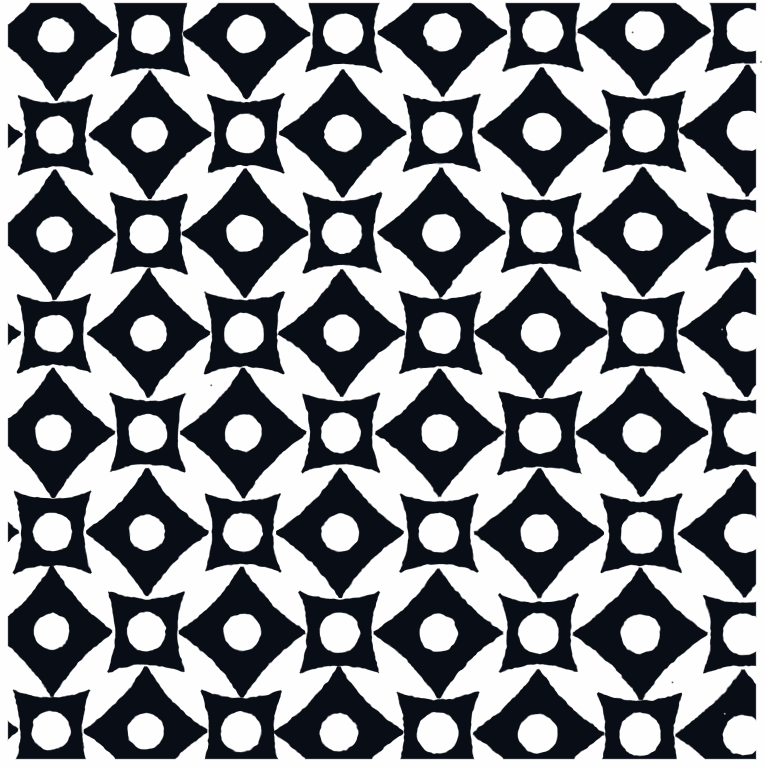
Reproduce this pattern procedurally as a WebGL 1 fragment shader.

```glsl
precision highp float;
// Checkerboard of two pierced, concave four-pointed shapes in ink on paper:
// upright stars alternate with small diagonal ones on a slightly uneven lattice.
// Each shape is a circle-arc distance; noise roughens the printed edges.

uniform vec2 u_resolution;

const vec2 CANVAS = vec2(7.65, 7.68);      // canvas size in lattice pitches
const vec2 PRINT_MIN = vec2(0.08, 0.03);   // printed area, y measured downward
const vec2 PRINT_MAX = vec2(7.57, 7.59);
const vec3 INK = vec3(0.035, 0.055, 0.085);
const vec3 PAPER = vec3(0.995);

float hash(vec2 p) {
  return fract(sin(dot(p, vec2(127.1, 311.7))) * 43758.5453);
}

float valueNoise(vec2 p) {
  vec2 cell = floor(p);
  vec2 f = fract(p);
  f = f * f * (3.0 - 2.0 * f);
  float low = mix(hash(cell), hash(cell + vec2(1.0, 0.0)), f.x);
  float high = mix(hash(cell + vec2(0.0, 1.0)), hash(cell + vec2(1.0)), f.x);
  return mix(low, high, f.y);
}

// Centre of a lattice cell: columns widen to the right, rows fan out gently.
vec2 cellCentre(vec2 cell) {
  float row = cell.y - 3.0;
  float x = 0.54 + cell.x * (0.9375 + 0.0075 * cell.x) - 0.007 * row;
  float y = 3.335 - 0.002 * cell.x + row * (0.993 + 0.002 * cell.x);
  return vec2(x, y);
}

// Four tips at distance reach on the axes, joined by arcs bowed inward by sag.
float concaveStar(vec2 q, float reach, float sag) {
  float halfChord = reach * 0.7071;
  float radius = (halfChord * halfChord + sag * sag) / (2.0 * sag);
  float centre = (halfChord - sag + radius) * 0.7071;
  float arcs = radius - length(abs(q) - centre);
  float bluntTips = length(q) - reach + 0.022;
  return max(arcs, bluntTips);
}

vec2 rotateEighth(vec2 q) {
  return vec2(q.x + q.y, q.y - q.x) * 0.7071;
}

// One pierced shape, its kind chosen by the parity of the cell.
float piercedShape(vec2 p, vec2 cell) {
  float width = 0.9375 + 0.015 * cell.x;
  float jitter = hash(cell + 7.3) - 0.5;
  vec2 offset = p - cellCentre(cell);
  vec2 q = offset / vec2(width, 1.0);
  float isSmall = mod(cell.x + cell.y, 2.0);
  float body;
  if (isSmall < 0.5) {
    body = concaveStar(q, 0.67 + 0.02 * jitter, 0.056);
  } else {
    body = concaveStar(rotateEighth(q), 0.59 + 0.045 * jitter, 0.092);
  }
  float holeRadius = mix(0.19, 0.205, isSmall) * width + 0.008 * jitter;
  return max(body, holeRadius - length(offset));
}

// Nearest shape among the surrounding cells.
float latticeDistance(vec2 p) {
  vec2 home = floor((p - vec2(0.54, 0.335)) / vec2(0.99, 1.0) + 0.5);
  float d = 10.0;
  for (int j = -1; j <= 1; j++) {
    for (int i = -1; i <= 1; i++) {
      d = min(d, piercedShape(p, home + vec2(float(i), float(j))));
    }
  }
  return d;
}

// Rare tiny specks scattered over a coarse grid.
float dustDistance(vec2 p) {
  vec2 cell = floor(p * 2.0);
  vec2 spot = 0.2 + 0.6 * vec2(hash(cell + 3.1), hash(cell + 9.7));
  float radius = hash(cell + 21.0) > 0.97 ? 0.008 : -1.0;
  return length(p - (cell + spot) * 0.5) - radius;
}

float coverage(float d, float softness) {
  return 1.0 - smoothstep(-softness, softness, d);
}

void main() {
  vec2 uv = gl_FragCoord.xy / u_resolution;
  vec2 p = vec2(uv.x, 1.0 - uv.y) * CANVAS;
  float softness = 0.85 * CANVAS.y / u_resolution.y;

  // Rough ink edges
  float roughness = 0.016 * (valueNoise(p * 15.0) - 0.5)
                  + 0.010 * (valueNoise(p * 32.0 + 5.0) - 0.5);
  float d = latticeDistance(p) + roughness;

  // Straight trim around the print
  vec2 outside = max(PRINT_MIN - p, p - PRINT_MAX);
  d = max(d, max(outside.x, outside.y));

  float ink = coverage(d, softness);
  float dust = coverage(dustDistance(p), softness);
  ink = mix(ink, 1.0 - ink, 0.7 * dust);
  gl_FragColor = vec4(mix(PAPER, INK, ink), 1.0);
}
```
